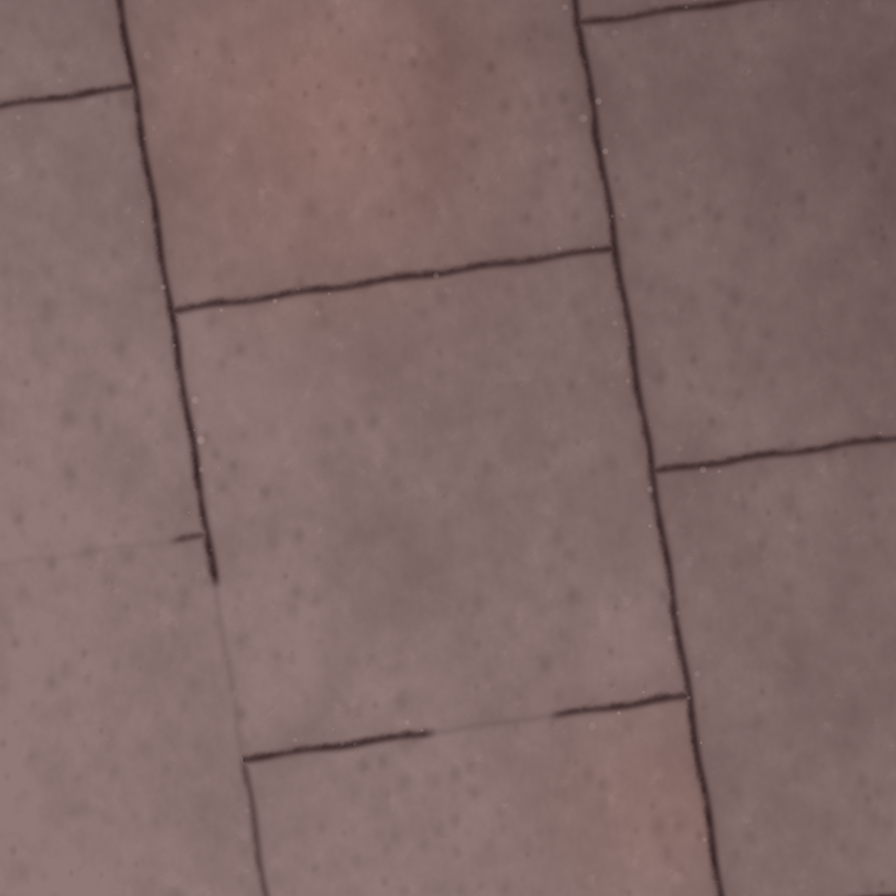
Write a Shadertoy shader that draws this texture.

```glsl
// Worn reddish-grey square paving slabs in a tilted running bond with dark, partly filled joints.

vec2 hash2(vec2 p) {
    vec3 q = fract(p.xyx * vec3(0.1031, 0.1030, 0.0973));
    q += dot(q, q.yzx + 33.33);
    return fract((q.xx + q.yz) * q.zy);
}

// Layered, warped sines, roughly -1 to 1
float mottle(vec2 p) {
    float sum = 0.0, amp = 0.5;
    for (int i = 0; i < 7; i++) {
        p = mat2(0.8, 0.6, -0.6, 0.8) * p * 1.7 + 1.3;
        sum += amp * sin(p.x + 1.5 * sin(p.y)) * sin(p.y + 1.2 * sin(0.8 * p.x));
        amp *= 0.72;
    }
    return sum;
}

// Cellular noise: soft spots of random size and strength
float spots(vec2 p) {
    vec2 cell = floor(p);
    float spot = 0.0;
    for (int j = -1; j <= 1; j++)
        for (int i = -1; i <= 1; i++) {
            vec2 id = cell + vec2(i, j);
            vec2 offset = p - id - hash2(id + 40.0);
            vec2 rnd = hash2(id + 90.0);
            float radius = mix(0.12, 0.4, rnd.x);
            spot = max(spot, rnd.y * rnd.y * exp(-dot(offset, offset) / (radius * radius)));
        }
    return spot;
}

float blob(vec2 p, vec2 center, vec2 size) {
    vec2 d = (p - center) / size;
    return exp(-dot(d, d));
}

// 1 between a and b, with soft ends
float span(float a, float b, float x) {
    return smoothstep(a - 0.01, a + 0.01, x) * (1.0 - smoothstep(b - 0.01, b + 0.01, x));
}

void mainImage(out vec4 fragColor, in vec2 fragCoord) {
    vec2 p = fragCoord / iResolution.xy;
    float down = 1.0 - p.y;
    float grain = mottle(p * vec2(7.0, 6.0));
    float fine = mottle(p * 45.0 + 7.0);

    // Oblique slab coordinates; every other column slides by half a slab
    vec2 wobble = 0.0012 * sin(p.yx * vec2(47.0, 61.0)) + 0.0008 * fine;
    float u = (p.x - 0.134 - 0.163 * down + wobble.x) / 0.508;
    float column = floor(u);
    float v = (down + 0.142 * p.x - 0.374 + wobble.y) / 0.512 + 0.5 * mod(column, 2.0);
    vec2 slab = vec2(column, floor(v));
    vec2 slabRnd = hash2(slab + 17.0);

    // Joints, with stretches that are filled in
    float side = round(u), course = round(v);
    float acrossSide = abs(u - side) * 0.502;
    float acrossCourse = abs(v - course) * 0.507;
    float sideWear = 1.0;
    if (side == 0.0)
        sideWear = 1.0 - 0.88 * span(0.15, 0.35, p.y) - 0.45 * span(-1.0, 0.15, p.y);
    float courseWear = 0.88;
    if (course == 1.0 && column == 0.0) courseWear -= 0.75 * span(0.48, 0.62, p.x);
    if (course == 1.0 && column == -1.0) courseWear = 0.06 + 0.6 * span(0.195, 0.3, p.x);
    float width = max(0.0046 + 0.0008 * fine, 0.8 / iResolution.y);
    float joint = max(sideWear * exp(-pow(acrossSide / width, 2.0)),
                      courseWear * exp(-pow(acrossCourse / width, 2.0)));
    float grime = max(sideWear * exp(-acrossSide / 0.014), courseWear * exp(-acrossCourse / 0.014));

    // Slab tone: broad light falloff, per-slab shift, stains and pits
    float tone = 0.70 - 0.42 * (p.x - 0.5) - 0.36 * (p.y - 0.5);
    tone += 0.14 * (slabRnd.x - 0.5) + 0.24 * grain + 0.09 * fine;
    tone -= 0.35 * blob(p, vec2(0.99, 0.80), vec2(0.13, 0.2));
    tone -= 0.22 * blob(p, vec2(0.58, 0.97), vec2(0.12, 0.13));
    tone += 0.14 * blob(p, vec2(0.34, 0.86), vec2(0.14, 0.16));
    tone -= 0.38 * spots(p * vec2(44.0, 34.0)) * smoothstep(-0.5, 0.5, grain + 0.2);
    tone += 0.22 * spots(p * vec2(38.0, 30.0) + 60.0) * smoothstep(0.0, 0.6, fine);
    tone -= 0.22 * grime;
    vec3 color = mix(vec3(0.415, 0.335, 0.328), vec3(0.55, 0.46, 0.452), clamp(tone, -0.3, 1.1));

    // Warm, rusty tint on the upper middle and lower middle slabs
    float warmth = blob(p, vec2(0.36, 0.88), vec2(0.2, 0.2)) * span(0.0, 1.0, u);
    warmth += 0.6 * blob(p, vec2(0.74, 0.1), vec2(0.12, 0.12)) * span(0.0, 1.0, u);
    color += warmth * vec3(0.022, -0.012, -0.026);

    // Dark joint filling with pale chips along its edges
    color = mix(color, vec3(0.23, 0.16, 0.16), joint * clamp(0.86 + 0.2 * fine, 0.0, 1.0));
    color += 0.14 * grime * smoothstep(0.5, 0.85, spots(p * 52.0 + 25.0));

    fragColor = vec4(color, 1.0);
}
```
